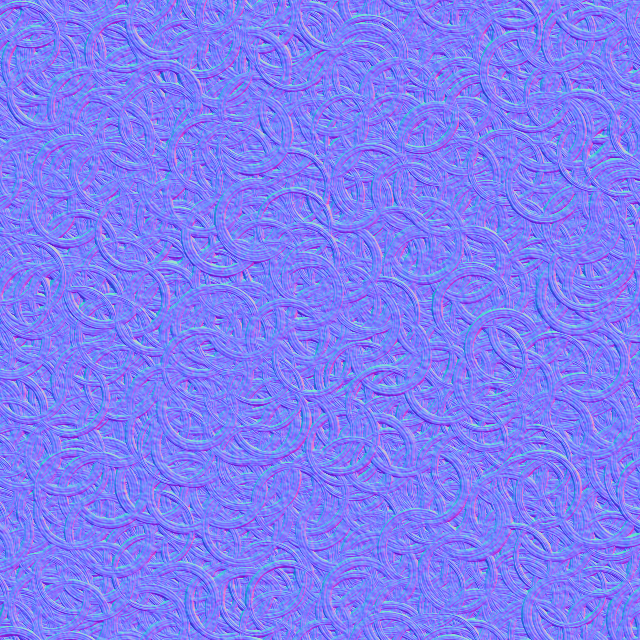
Reproduce this texture map procedurally as a WebGL 1 fragment shader.

```glsl
precision highp float;
// Tangent-space normal map of a dense pile of thin, overlapping rings.
// Every grid cell scatters several slightly tilted rings; the highest wins,
// and the slope of the resulting height field is encoded as a colour.

uniform vec2 u_resolution;

const float CELLS = 14.0;          // grid cells across the canvas
const int RINGS_PER_CELL = 8;
const float STACK_HEIGHT = 0.0050; // spread of the ring levels
const float WALL_SLOPE = 1.25;     // steepness of the ring sides
const float SAMPLE_STEP = 0.0007;  // half distance for the slope

vec4 hash4(vec2 p) {
  vec4 d = vec4(dot(p, vec2(127.1, 311.7)), dot(p, vec2(269.5, 183.3)),
                dot(p, vec2(419.2, 371.9)), dot(p, vec2(157.3, 113.5)));
  return fract(sin(d) * 43758.5453);
}

float hash(vec2 p) {
  return fract(sin(dot(p, vec2(127.1, 311.7))) * 43758.5453);
}

float valueNoise(vec2 p) {
  vec2 i = floor(p);
  vec2 f = fract(p);
  f = f * f * (3.0 - 2.0 * f);
  float low = mix(hash(i), hash(i + vec2(1.0, 0.0)), f.x);
  float high = mix(hash(i + vec2(0.0, 1.0)), hash(i + vec2(1.0, 1.0)), f.x);
  return mix(low, high, f.y);
}

vec2 rotate(vec2 p, float angle) {
  float c = cos(angle);
  float s = sin(angle);
  return vec2(c * p.x - s * p.y, s * p.x + c * p.y);
}

// Cross-section of a band: flat top with fine grooves, sloping sides.
// offset is the distance from the centre line of the band.
float bandProfile(float offset, float halfWidth, float seed) {
  float t = clamp(offset / halfWidth, -1.0, 1.0);
  float t2 = t * t;
  float dome = 0.0006 * (1.0 - t2 * t2 * t2);
  float grooves = 0.00017 * sin(t * 6.0 + seed)
                + 0.00014 * sin(t * 11.0 + seed * 2.3);
  float side = WALL_SLOPE * max(abs(offset) - halfWidth, 0.0);
  return dome + grooves - side;
}

// Height of one tilted, slightly wavy ring, q being relative to its centre.
float ringHeight(vec2 q, vec4 shape, float level) {
  float radius = mix(0.055, 0.058, shape.x);
  float halfWidth = mix(0.0035, 0.0076, shape.y);
  vec2 lean = shape.zw - 0.5;
  float seed = 6.2832 * fract(shape.x * 7.0 + shape.z * 5.0);
  float wave = 0.0003 * sin(dot(lean, q) * 260.0 + seed);
  float base = level + 0.045 * dot(lean, q) + wave;
  return base + bandProfile(length(q) - radius, halfWidth, seed);
}

// Top surface of the pile at point p.
float pileHeight(vec2 p) {
  vec2 home = floor(p * CELLS);
  float top = 0.0;
  for (int y = -1; y <= 1; y++) {
    for (int x = -1; x <= 1; x++) {
      vec2 cell = home + vec2(float(x), float(y));
      for (int k = 0; k < RINGS_PER_CELL; k++) {
        vec2 id = cell + float(k) * vec2(37.0, 17.0);
        vec4 place = hash4(id + 3.7);
        vec4 shape = hash4(id + 61.3);
        vec2 centre = (cell + place.xy) / CELLS;
        top = max(top, ringHeight(p - centre, shape, place.z * STACK_HEIGHT));
      }
    }
  }
  return top;
}

// Pile plus fine roughness, its octaves turned to hide their grids.
float surfaceHeight(vec2 p) {
  float rough = 0.0013 * valueNoise(rotate(p, 0.6) * 140.0)
              + 0.0009 * valueNoise(rotate(p, 1.9) * 270.0 + 19.0);
  return pileHeight(p) + rough;
}

vec3 surfaceNormal(vec2 p, float stepSize, vec2 strength) {
  vec2 dx = vec2(stepSize, 0.0);
  vec2 dy = vec2(0.0, stepSize);
  vec2 slope = vec2(surfaceHeight(p + dx) - surfaceHeight(p - dx),
                    surfaceHeight(p + dy) - surfaceHeight(p - dy));
  return normalize(vec3(-slope * strength / (2.0 * stepSize), 1.0));
}

void main() {
  vec2 p = gl_FragCoord.xy / min(u_resolution.x, u_resolution.y);
  vec3 normal = surfaceNormal(p, SAMPLE_STEP, vec2(1.0, 1.1));
  gl_FragColor = vec4(normal * 0.5 + 0.5, 1.0);
}
```
